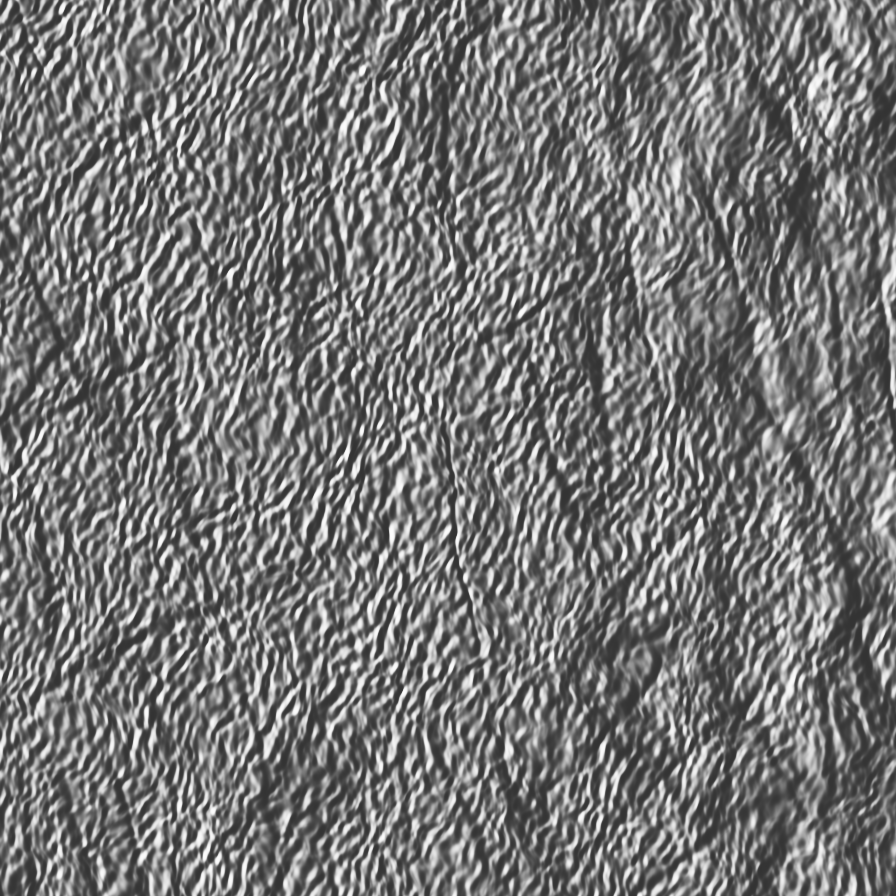
A Shadertoy shader for this texture:

```glsl
const vec2 GRAIN_DIR = vec2(0.37, 0.93);     // long axis of the fine wrinkles
const vec2 CROSS_DIR = vec2(-0.10, 0.99);    // long axis of the shorter wrinkles
const vec2 DIAGONAL_DIR = vec2(0.74, 0.67);  // rising creases
const vec2 STEEP_DIR = vec2(-0.21, 0.98);    // nearly upright creases
const vec2 FALLING_DIR = vec2(0.65, -0.76);  // falling creases, right side
const vec2 LIGHT_DIR = vec2(-0.95, 0.31);
const vec2 GRAIN_FREQ = vec2(98.0, 58.0);    // across and along the grain
const vec2 CROSS_FREQ = vec2(140.0, 86.0);
const float CROSS_SHARE = 0.55;
const float FOLD_FREQ = 9.0;
const float LUMP_FREQ = 30.0;
const float CREASE_DEPTH = 0.0075;
const float CREASE_WIDTH = 0.042;
const float CREASE_SHADE = 0.75;
const float SLOPE_STEP = 0.0010;
const float MID_GREY = 0.445;
const float CONTRAST = 0.50;
const float TONE_LIMIT = 1.6;
const float LIGHT_GAIN = 1.38;

float hash(vec2 p) {
    vec3 q = fract(vec3(p.xyx) * 0.1031);
    q += dot(q, q.yzx + 33.33);
    return fract((q.x + q.y) * q.z);
}

float cornerSlope(vec2 cell, vec2 offset) {
    float angle = 6.2832 * hash(cell + 200.0);
    return dot(vec2(cos(angle), sin(angle)), offset);
}

float gradientNoise(vec2 p) {
    vec2 i = floor(p), f = p - i;
    vec2 u = f * f * f * (f * (f * 6.0 - 15.0) + 10.0);
    vec2 x = vec2(1.0, 0.0);
    float low = mix(cornerSlope(i, f), cornerSlope(i + x, f - x), u.x);
    float high = mix(cornerSlope(i + x.yx, f - x.yx), cornerSlope(i + 1.0, f - 1.0), u.x);
    return mix(low, high, u.y);
}

vec2 noisePair(vec2 p) {
    return vec2(gradientNoise(p), gradientNoise(p + vec2(31.7, 57.3)));
}

// Coordinates across and along a direction
vec2 alignTo(vec2 p, vec2 dir) {
    return vec2(p.x * dir.y - p.y * dir.x, dot(p, dir));
}

// How broken and folded the surface is, rising to the right
float roughness(vec2 p) {
    return smoothstep(0.45, 0.95, p.x + 0.25 * (p.y - 0.5) + 0.25 * gradientNoise(p * 3.0 + 9.0));
}

// Long grooves along the zero lines of stretched noise, broken up by a mask
float crease(vec2 p, vec2 dir, vec2 freq, float seed) {
    float line = gradientNoise(alignTo(p, dir) * freq + seed) / CREASE_WIDTH;
    float mask = smoothstep(-0.3, 0.2, gradientNoise(p * 4.0 + seed * 1.7));
    return mask * exp(-line * line);
}

float creaseNetwork(vec2 p, float rough) {
    vec2 loose = p + 0.008 * noisePair(p * 12.0 + 3.0) + 0.003 * noisePair(p * 45.0 + 8.0);
    return crease(loose, DIAGONAL_DIR, vec2(7.5, 1.4), 12.0)
         + crease(loose, STEEP_DIR, vec2(9.5, 1.8), 37.0)
         + rough * crease(loose, FALLING_DIR, vec2(6.0, 1.4), 61.0);
}

float surfaceHeight(vec2 p) {
    float rough = roughness(p);

    // Two sets of fine wrinkles that bend and change strength
    vec2 bent = p + 0.016 * noisePair(p * 9.0) + 0.004 * noisePair(p * 38.0 + 15.0);
    float wrinkles = gradientNoise(alignTo(bent, GRAIN_DIR) * GRAIN_FREQ) / GRAIN_FREQ.x
        + CROSS_SHARE * gradientNoise(alignTo(bent, CROSS_DIR) * CROSS_FREQ + 40.0) / CROSS_FREQ.x;
    float strength = mix(1.35, 0.95, rough) + 0.4 * gradientNoise(p * 6.0 + 70.0);
    float h = strength * wrinkles;

    // Broad folds and lumps, stronger on the rough side
    vec2 fold = alignTo(bent, STEEP_DIR) * vec2(1.0, 0.6);
    h += mix(0.18, 0.48, rough) * gradientNoise(fold * FOLD_FREQ + 5.0) / FOLD_FREQ;
    h += mix(0.22, 0.6, rough) * gradientNoise(fold * LUMP_FREQ + 23.0) / LUMP_FREQ;
    return h - CREASE_DEPTH * creaseNetwork(p, rough);
}

void mainImage(out vec4 fragColor, in vec2 fragCoord) {
    vec2 p = fragCoord / iResolution.y;

    // Side light: faces sloping down toward the light are bright
    vec2 stepToLight = SLOPE_STEP * LIGHT_DIR;
    float slope = (surfaceHeight(p - stepToLight) - surfaceHeight(p + stepToLight))
                / (2.0 * SLOPE_STEP);

    // Creases also hold shadow, whichever way they run
    slope -= CREASE_SHADE * min(creaseNetwork(p, roughness(p)), 1.0);

    // Soft limits keep deep shadows grey and highlights short of white
    float light = TONE_LIMIT * tanh(LIGHT_GAIN * slope / TONE_LIMIT);
    fragColor = vec4(vec3(MID_GREY * exp(CONTRAST * light)), 1.0);
}
```
